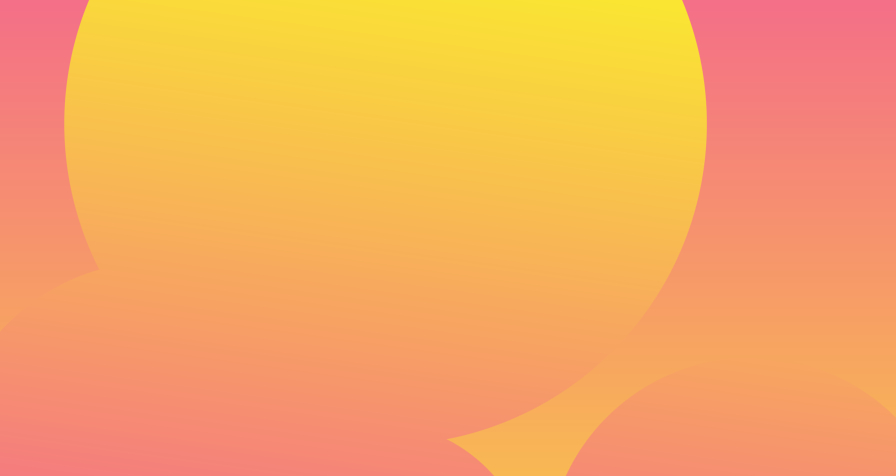
Write a Shadertoy shader that draws this background.

```glsl
// Ramp ends
const vec3 PINK = vec3(0.957, 0.420, 0.543);
const vec3 YELLOW = vec3(0.982, 0.900, 0.195);

// Ramp position: value at the origin, then change along x and y
const vec3 SKY_RAMP = vec3(0.63, 0.0, -0.60);
const vec3 DISC_RAMP = vec3(0.138, 0.10, 0.73);

// Discs in canvas heights: centre x, centre y, radius
const vec3 SUN = vec3(0.810, 0.740, 0.675);
const vec3 LEFT_HILL = vec3(0.331, 0.007, 0.444);
const vec3 LOW_HILL = vec3(0.789, -0.218, 0.331);
const vec3 RIGHT_HILL = vec3(1.578, -0.180, 0.429);

float discDistance(vec2 p, vec3 disc) {
    return length(p - disc.xy) - disc.z;
}

vec3 rampColor(vec2 p, vec3 ramp) {
    float position = dot(ramp, vec3(1.0, p));
    return mix(PINK, YELLOW, clamp(position, 0.0, 1.0));
}

void mainImage(out vec4 fragColor, in vec2 fragCoord) {
    vec2 p = fragCoord / iResolution.y;
    float edge = 0.75 / iResolution.y;

    // Union of the sun and hills
    float d = min(discDistance(p, SUN), discDistance(p, LEFT_HILL));
    d = min(d, discDistance(p, LOW_HILL));
    d = min(d, discDistance(p, RIGHT_HILL));
    float coverage = 1.0 - smoothstep(-edge, edge, d);

    // Discs share one tilted gradient, opposed to the sky
    vec3 sky = rampColor(p, SKY_RAMP);
    vec3 discs = rampColor(p, DISC_RAMP);
    fragColor = vec4(mix(sky, discs, coverage), 1.0);
}
```
